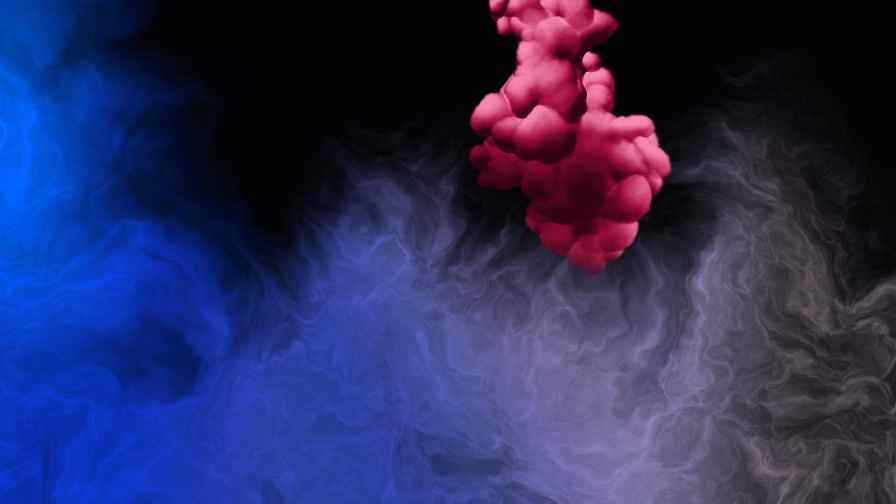
A Shadertoy shader for this background:

```glsl
const vec3 NIGHT = vec3(0.012, 0.011, 0.022);
const vec3 AZURE = vec3(0.00, 0.37, 0.92);
const vec3 COBALT = vec3(0.04, 0.19, 0.70);
const vec3 INDIGO = vec3(0.17, 0.23, 0.59);
const vec3 LILAC = vec3(0.45, 0.41, 0.59);
const vec3 ASH = vec3(0.43, 0.38, 0.42);
const vec3 WINE = vec3(0.20, 0.005, 0.08);
const vec3 CRIMSON = vec3(0.62, 0.05, 0.23);
const vec3 PINK = vec3(0.97, 0.53, 0.71);
const float EDGE = 0.004;            // softness of the plume outline
const float FOLD_SHARPNESS = 85.0;
const int BUDS = 10, LOBES = 11;
// Plume lobes: centre x, centre y, radius
const vec3 LOBE[LOBES] = vec3[LOBES](
    vec3(1.035, 0.985, 0.075), vec3(1.115, 0.950, 0.085), vec3(1.100, 0.870, 0.100),
    vec3(1.070, 0.785, 0.102), vec3(1.165, 0.780, 0.070), vec3(1.015, 0.680, 0.072),
    vec3(1.130, 0.680, 0.105), vec3(1.250, 0.700, 0.080), vec3(1.205, 0.610, 0.100),
    vec3(1.110, 0.565, 0.062), vec3(1.185, 0.540, 0.062));

float hash(vec2 p) {
    vec3 q = fract(vec3(p.xyx) * 0.1031);
    q += dot(q, q.yzx + 33.33);
    return fract((q.x + q.y) * q.z);
}

float noise(vec2 p) {
    vec2 i = floor(p), f = fract(p);
    f = f * f * (3.0 - 2.0 * f);
    return mix(mix(hash(i), hash(i + vec2(1, 0)), f.x),
               mix(hash(i + vec2(0, 1)), hash(i + vec2(1, 1)), f.x), f.y);
}

float fbm(vec2 p) {
    float sum = 0.0;
    for (float amp = 0.5; amp > 0.03; amp *= 0.5) {
        sum += amp * noise(p);
        p = mat2(1.6, 1.2, -1.2, 1.6) * p + 7.3;
    }
    return sum;
}

vec2 curl(vec2 p) { return vec2(fbm(p), fbm(p + vec2(31.7, 11.3))) - 0.48; }

// Thin curling filaments made from folded noise
float strands(vec2 p) {
    float sum = 0.0;
    for (float amp = 0.6; amp > 0.15; amp *= 0.68) {
        sum += amp * pow(1.0 - abs(2.0 * noise(p) - 1.0), 4.0);
        p = mat2(1.5, 1.1, -1.1, 1.5) * p + 4.1;
    }
    return sum;
}

float bump(float x, float centre, float width) {
    return exp(-pow(abs(x - centre) / width, 2.0));
}

// Billowing plume: colour in rgb, coverage in a
vec4 plume(vec2 p) {
    vec2 q = p + 0.05 * curl(p * 8.0) + 0.012 * curl(p * 27.0);
    vec3 normalSum = vec3(0.0, 0.0, 1e-4);
    float cover = 0.0;
    for (int i = 0; i < LOBES; i++) {
        for (int j = 0; j <= BUDS; j++) {
            vec2 seed = vec2(i * 17 + 3, j * 5 + 1), centre = LOBE[i].xy;
            float size = LOBE[i].z, r = size * 0.8, depth = 0.0;
            if (j > 0) {
                float angle = 2.4 * float(j) + float(i);
                float reach = mix(0.35, 0.86, hash(seed));
                centre += size * reach * vec2(cos(angle), sin(angle));
                r = size * mix(0.20, 0.52, hash(seed + 9.0));
                depth = size * 0.7 * sqrt(1.0 - reach * reach);
            }
            vec2 d = q - centre;
            float inside = smoothstep(-EDGE, EDGE, r - length(d));
            float z = sqrt(max(r * r - dot(d, d), 0.0));
            normalSum += inside * exp(FOLD_SHARPNESS * (z + depth)) * vec3(d, z) / r;
            cover = max(cover, inside);
        }
    }
    vec3 n = normalize(normalSum);
    float key = max(dot(n, normalize(vec3(-0.45, 0.50, 0.55))), 0.0);
    float rim = max(dot(n, normalize(vec3(0.85, 0.25, 0.40))), 0.0);
    float upper = smoothstep(0.64, 0.80, p.y), right = smoothstep(1.15, 1.29, p.x);
    float light = key * mix(0.24, 0.90, upper) + rim * (0.10 + 0.66 * right)
                + 0.28 * smoothstep(0.59, 0.50, p.y) + 0.35 * (fbm(q * 18.0) - 0.5);
    vec3 tone = mix(WINE, CRIMSON, smoothstep(0.08, 0.52, light));
    return vec4(mix(tone, PINK, smoothstep(0.40, 0.92, light)), cover);
}

void mainImage(out vec4 fragColor, in vec2 fragCoord) {
    vec2 p = fragCoord / iResolution.y;
    p.x += 0.5 * (16.0 / 9.0 - iResolution.x / iResolution.y);
    vec2 flow = curl(p * 3.0), eddy = curl(p * 7.0 + 2.0 * flow);
    float cloud = fbm(p * 5.0 + 2.4 * flow + eddy), billow = cloud - 0.48;
    float wisps = strands(p * 5.0 + 4.0 * flow + 1.5 * eddy);
    float fibres = strands(p * vec2(15.0, 11.0) + 7.0 * flow + 4.0 * eddy);
    float texture1 = 0.72 + 0.40 * cloud + 0.12 * wisps + 0.16 * fibres;

    // Blue haze on the left
    float reach = 0.62 - 0.32 * p.y + 0.35 * billow;
    float haze = 1.0 - smoothstep(reach - 0.32, reach + 0.10, p.x);
    vec3 blue = mix(COBALT, AZURE, smoothstep(0.1, 0.7, p.y) * smoothstep(0.36, 0.0, p.x));
    haze *= 1.0 - 0.3 * smoothstep(0.75, 1.0, p.y);
    vec3 col = mix(NIGHT, blue * texture1, haze);

    // Smoke bank, thinning to loose filaments on the right
    float top = 0.39 + 0.26 * bump(p.x, 0.74, 0.19) + 0.14 * bump(p.x, 1.10, 0.30)
              + 0.36 * bump(p.x, 1.53, 0.23);
    float below = top - p.y + 0.36 * billow;
    float thin = smoothstep(1.32, 1.70, p.x + 0.10 * (0.4 - p.y) + 0.4 * billow);
    float density = smoothstep(-0.05, 0.32, below)
                  * mix(0.70 + 0.50 * cloud, 0.06 + 0.42 * cloud, thin);
    float veil = smoothstep(-0.16, 0.14, below) * smoothstep(0.38, 0.70, p.x);
    density += veil * (wisps * mix(0.12, 0.26, thin) + fibres * mix(0.12, 0.26, thin) - 0.04);
    vec3 smoke = mix(COBALT, INDIGO, smoothstep(0.20, 0.62, p.x));
    smoke = mix(smoke, LILAC, smoothstep(0.62, 1.22, p.x + 0.45 * (p.y - 0.25)));
    smoke = mix(smoke, ASH, smoothstep(1.25, 1.62, p.x));
    col = mix(col, smoke * texture1, clamp(density, 0.0, 1.0));

    // Plume with smoke drifting over its foot
    vec4 ink = plume(p);
    float drift = smoothstep(0.58, 0.46, p.y) * clamp(density, 0.0, 0.8);
    col = mix(col, ink.rgb, ink.a * (1.0 - drift));
    fragColor = vec4(clamp(col, 0.0, 1.0), 1.0);
}
```
